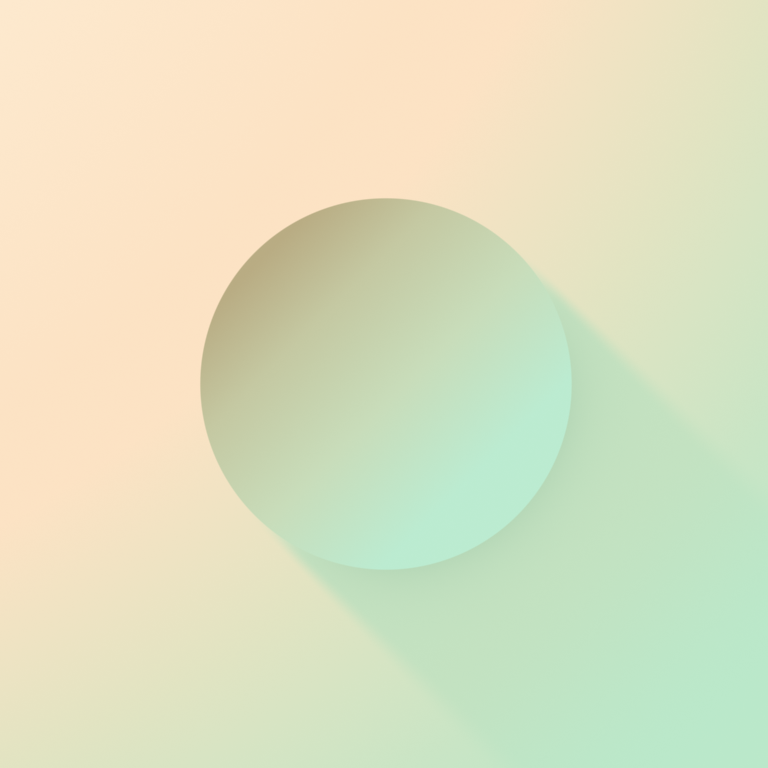
This background is drawn by a three.js fragment shader. Its source:

```glsl
varying vec2 vUv;

const vec2 DISC_CENTER = vec2(0.5026, 0.5);
const float DISC_RADIUS = 0.2418;
const vec2 LIGHT_DIR = vec2(0.70711, -0.70711);

const vec3 CREAM = vec3(0.992, 0.914, 0.808);
const vec3 PEACH = vec3(0.988, 0.888, 0.768);
const vec3 PISTACHIO = vec3(0.885, 0.892, 0.760);
const vec3 SAGE = vec3(0.790, 0.897, 0.772);
const vec3 MINT = vec3(0.730, 0.910, 0.792);
const vec3 SHADOW_NEAR = vec3(0.762, 0.884, 0.755);
const vec3 CONTACT_TINT = vec3(0.665, 0.810, 0.685);
const vec3 DISC_KHAKI = vec3(0.725, 0.675, 0.515);
const vec3 DISC_OLIVE = vec3(0.770, 0.785, 0.635);
const vec3 DISC_SAGE = vec3(0.785, 0.865, 0.730);
const vec3 DISC_MINT = vec3(0.735, 0.922, 0.818);

// Linear 0..1 position between two stops
float span(float a, float b, float x) {
  return clamp((x - a) / (b - a), 0.0, 1.0);
}

float hash(vec2 p) {
  return fract(sin(dot(p, vec2(127.1, 311.7))) * 43758.5453);
}

// Diagonal wash whose contours bow toward the lower right
vec3 backdrop(vec2 uv) {
  float diagonal = 0.5 * (uv.x + 1.0 - uv.y);
  float side = uv.x + uv.y - 1.0;
  float t = diagonal + 0.1 * side * side;
  vec3 color = mix(CREAM, PEACH, span(0.0, 0.30, t));
  color = mix(color, PISTACHIO, span(0.39, 0.60, t));
  color = mix(color, SAGE, span(0.60, 0.79, t));
  return mix(color, MINT, span(0.79, 0.96, t));
}

// Long band thrown by the disc; its edges soften with distance
float longShadow(vec2 p, vec2 dir, float radius) {
  float along = dot(p, dir);
  float across = abs(dot(p, vec2(-dir.y, dir.x)));
  float blur = 0.008 + 0.03 * max(along, 0.0);
  float band = 1.0 - smoothstep(radius - blur, radius + blur, across);
  return band * smoothstep(-0.02, 0.09, along);
}

// Dark rim hugging the side that faces away from the light
float contactShadow(vec2 p, vec2 dir, float radius) {
  float dist = length(p);
  float gap = max(dist - radius, 0.0);
  float facing = dot(p, dir) / max(dist, 0.001);
  return exp(-gap / 0.032) * smoothstep(0.0, 0.85, facing);
}

vec3 discColor(float t) {
  vec3 color = mix(DISC_KHAKI, DISC_OLIVE, span(-0.95, -0.5, t));
  color = mix(color, DISC_SAGE, span(-0.5, 0.08, t));
  return mix(color, DISC_MINT, span(0.08, 0.68, t));
}

void main() {
  vec2 p = vUv - DISC_CENTER;
  float along = dot(p, LIGHT_DIR);
  vec3 color = backdrop(vUv);

  // Shadows
  float bandMask = longShadow(p, LIGHT_DIR, DISC_RADIUS);
  vec3 bandColor = mix(SHADOW_NEAR, MINT, smoothstep(0.30, 0.62, along));
  color = mix(color, bandColor, 0.92 * bandMask);
  float rimMask = contactShadow(p, LIGHT_DIR, DISC_RADIUS);
  color = mix(color, CONTACT_TINT, 0.5 * rimMask * bandMask);

  // Disc
  float discDistance = length(p) - DISC_RADIUS;
  float discMask = 1.0 - smoothstep(-0.0013, 0.0013, discDistance);
  color = mix(color, discColor(along / DISC_RADIUS), discMask);

  // Fine dither against banding
  color += (hash(vUv) - 0.5) / 255.0;
  gl_FragColor = vec4(color, 1.0);
}
```
